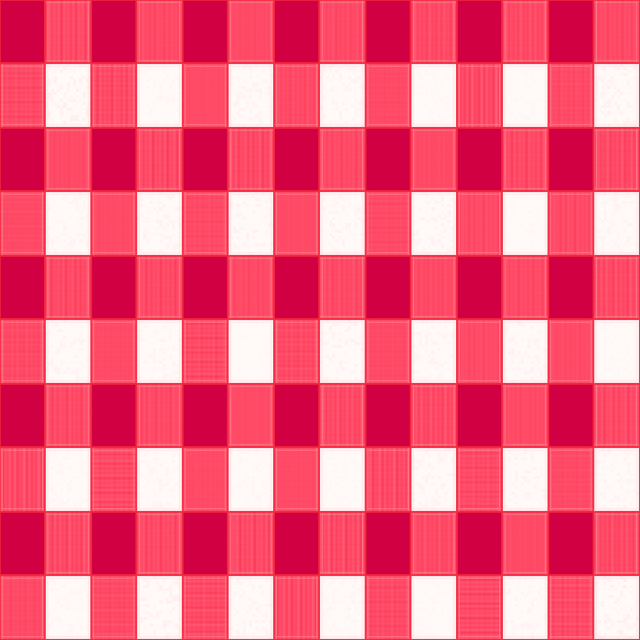
This pattern is drawn by a WebGL 2 fragment shader. Its source:

```glsl
#version 300 es
precision highp float;
// Gingham check, 7 repeats across and 5 down: two crossing stripe masks give
// white, pink and crimson cells, with red seams, pale rims beside them and
// faint woven streaks from layered sines whose strength varies by cell.

uniform vec2 u_resolution;
out vec4 fragColor;

const float TAU = 6.2831853;
const vec2 REPEATS = vec2(7.0, 5.0);

float hash(vec2 p) {
  vec3 q = fract(vec3(p.xyx) * 0.1031);
  q += dot(q, q.yzx + 33.33);
  return fract((q.x + q.y) * q.z);
}

// Soft line of a given half width around zero
float line(float d, float halfWidth, float soft) {
  return 1.0 - smoothstep(halfWidth - soft, halfWidth + soft, abs(d));
}

// Fine threads along one axis; whole frequencies wrap at the canvas edge
float threads(float x, float phase) {
  return 0.5 * sin(TAU * (133.0 * x + phase))
       + 0.3 * sin(TAU * (84.0 * x + phase * 3.0))
       + 0.2 * sin(TAU * (49.0 * x + phase * 7.0));
}

void main() {
  vec2 uv = gl_FragCoord.xy / u_resolution + vec2(0.0008, -0.0008);
  float soft = max(0.0009, 0.6 / min(u_resolution.x, u_resolution.y));

  // Signed distance to each stripe edge, positive inside the stripe
  vec2 phase = fract(uv * REPEATS + vec2(0.25, -0.25));
  vec2 edge = (0.25 - abs(phase - 0.5)) / REPEATS;
  vec2 stripe = smoothstep(-soft, soft, edge);
  float dark = stripe.x * stripe.y;
  float white = (1.0 - stripe.x) * (1.0 - stripe.y);
  float pink = 1.0 - dark - white;

  // Random character of each cell, wrapped
  vec2 cell = mod(floor(uv * REPEATS * 2.0), REPEATS * 2.0);
  float seed = hash(cell + 3.0);
  float strength = mix(0.15, 1.0, hash(cell + 41.0));

  // Weave: upright threads between crimson cells, mixed threads elsewhere
  float upright = threads(uv.x, seed);
  float level = threads(uv.y, seed + 0.37);
  float weave = mix(upright, level, mix(seed * 0.8, 0.12, stripe.y)) * strength;

  // Blotchy specks in the white cells
  vec2 grain = mod(floor(uv * 200.0), 200.0);
  float speck = smoothstep(0.6, 1.0, hash(grain + 7.0)) * strength;

  vec3 pinkColor = vec3(1.0, 0.29, 0.40) + weave * vec3(0.03, 0.08, 0.07);
  vec3 whiteColor = vec3(1.0, 0.975, 0.97) - speck * vec3(0.0, 0.035, 0.03);
  vec3 crimson = vec3(0.82, 0.0, 0.26);
  vec3 color = pinkColor * pink + whiteColor * white + crimson * dark;

  // Pale rims inside the pink cells, blush rims inside the white ones
  vec2 away = abs(edge) - 0.0042;
  float rim = max(line(away.x, 0.0009, soft), line(away.y, 0.0009, soft));
  color = mix(color, vec3(1.0, 0.55, 0.62), rim * pink * 0.6);
  color = mix(color, vec3(1.0, 0.82, 0.84), rim * white * 0.4);

  // Red seams, slightly towards the stripe side
  vec2 shift = edge - 0.0005;
  float seam = max(line(shift.x, 0.0014, soft), line(shift.y, 0.0015, soft));
  color = mix(color, vec3(0.96, 0.16, 0.24), seam * 0.9);

  fragColor = vec4(clamp(color, 0.0, 1.0), 1.0);
}
```
